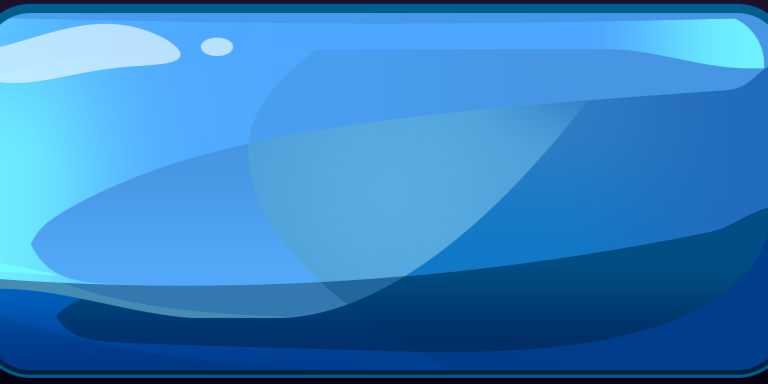
Give the GLSL for this background, as a WebGL 2 fragment shader.

```glsl
#version 300 es
precision highp float;
// Glossy blue glass panel with liquid waves, translucent curves and highlights.
uniform vec2 u_resolution;
out vec4 outColor;

// Antialiased coverage of the region where d > 0.
float fill(float d) {
  return clamp(0.5 + d / max(fwidth(d), 1e-5), 0.0, 1.0);
}

float roundBox(vec2 p, vec2 halfSize, float radius) {
  vec2 q = abs(p) - halfSize + radius;
  return radius - length(max(q, 0.0)) - min(max(q.x, q.y), 0.0);
}

float ellipse(vec2 p, vec2 radii) {
  return 1.0 - length(p / radii);
}

// Liquid surface, rising towards the right.
float surfaceHeight(float x) {
  return 0.256 + 0.075 * (x - 0.48) * (x - 0.48) + 0.03 * smoothstep(1.85, 2.0, x);
}

// Upper edge of the large translucent swell.
float swellTop(float x) {
  float hook = smoothstep(1.85, 2.01, x);
  return 0.655 + 0.06 * x - 0.321 * exp(-2.4 * x)
    - 0.035 * exp((0.078 - x) * 50.0) + 0.055 * hook * hook * hook;
}

// Lower edge of the dark pool, with a rounded right end and left tip.
float poolBottom(float x) {
  float t = clamp((x - 1.1) / 0.905, 0.0, 1.0);
  return 0.44 - 0.357 * sqrt(1.0 - pow(t, 2.7)) + 0.03 * max(1.1 - x, 0.0)
    + 0.07 * exp((0.143 - x) * 25.0);
}

vec3 glass(vec2 p) {
  float x = p.x, y = p.y;
  float surface = surfaceHeight(x);
  float belly = 0.172 + 0.85 * pow(max(x - 0.73, 0.0), 1.825);
  float dy = y - 0.609;
  float insideArc = fill(x - 0.646 - (dy > 0.0 ? 2.6 : 1.6) * dy * dy);
  float insideBelly = fill(y - belly);

  // Bright upper glass with a cyan glow on the left
  float leftGlow = exp(-x * x * 12.0) * (1.0 - 0.55 * smoothstep(0.55, 1.0, y));
  vec3 color = mix(vec3(0.31, 0.66, 1.0), vec3(0.43, 0.92, 1.0), leftGlow);
  color = mix(color, vec3(0.27, 0.58, 0.88), insideArc * (0.5 + 0.4 * smoothstep(0.8, 1.5, x)));

  // Swell: pale on the left, deeper on the right
  float swellLow = surface + 0.1 * exp((0.078 - x) * 20.0);
  float swell = fill(min(swellTop(x) - y, y - swellLow));
  vec3 swellColor = mix(vec3(0.28, 0.59, 0.89), vec3(0.32, 0.66, 0.97), smoothstep(0.6, 0.27, y));
  vec3 rightColor = mix(vec3(0.06, 0.47, 0.78), vec3(0.19, 0.49, 0.77), smoothstep(0.3, 0.72, y));
  rightColor = mix(rightColor, vec3(0.13, 0.42, 0.74), smoothstep(1.4, 2.0, x));
  float core = exp(-3.5 * dot(p - vec2(1.02, 0.5), p - vec2(1.02, 0.5)));
  vec3 coreColor = mix(vec3(0.26, 0.56, 0.81), vec3(0.35, 0.67, 0.88), core);
  float bellyFade = insideBelly * (1.0 - smoothstep(0.6, 0.8, y) * smoothstep(1.2, 1.55, x));
  swellColor = mix(swellColor, mix(rightColor, coreColor, bellyFade), insideArc);
  color = mix(color, swellColor, swell);

  // Lighter band under the top rim, cyan at its right end
  float bandLow = 0.872 - 0.05 * smoothstep(1.58, 1.95, x) - 0.07 * exp(-6.0 * x);
  float bandHigh = 0.953 - 0.014 * sin(x * 1.6);
  float band = fill(min(min(y - bandLow, bandHigh - y),
    roundBox(p - vec2(0.95, 0.5), vec2(1.04, 0.463), 0.13)));
  vec3 bandColor = mix(vec3(0.30, 0.65, 1.0), vec3(0.36, 0.77, 1.0), exp(-4.0 * x));
  bandColor = mix(bandColor, vec3(0.43, 0.94, 1.0), smoothstep(1.5, 1.95, x));
  color = mix(color, bandColor, band);
  color = mix(color, vec3(0.27, 0.59, 0.92), 0.8 * fill(y - bandHigh));

  // Deep liquid and the dark pool within it
  vec3 deep = mix(vec3(0.0, 0.24, 0.57), vec3(0.0, 0.37, 0.74), smoothstep(0.05, 0.26, y));
  deep = mix(deep, vec3(0.0, 0.25, 0.57), smoothstep(0.3, 1.6, x));
  deep *= 1.0 - 0.08 * fill(0.17 * exp(-2.2 * x) + 0.01 - y);
  float poolTop = surface - 0.09 * exp((0.143 - x) * 12.0);
  vec3 poolColor = mix(vec3(0.0, 0.19, 0.42), vec3(0.0, 0.32, 0.54), smoothstep(0.09, 0.33, y));
  deep = mix(deep, poolColor, fill(min(poolTop - y, y - poolBottom(x))));
  deep *= 1.0 - 0.05 * insideArc;

  // Translucent veil dipping below the surface, with a pale lip
  float lip = mix(0.248, 0.17, smoothstep(0.0, 0.55, x));
  float veilInner = 0.165 + 0.093 * exp((0.18 - x) * 4.0);
  vec3 veil = mix(vec3(0.27, 0.55, 0.70), vec3(0.20, 0.47, 0.69), fill(y - veilInner));
  veil = mix(veil, vec3(0.13, 0.40, 0.61), insideArc);
  deep = mix(deep, veil, fill(y - max(lip, belly)));
  color = mix(color, deep, fill(surface - y));

  // Cyan glint where the liquid meets the left side
  float glint = fill(min(0.315 - 0.2 * x - y, y - 0.293 + 0.07 * x));
  return mix(color, vec3(0.45, 0.98, 1.0), glint * (1.0 - smoothstep(0.13, 0.17, x)));
}

void main() {
  vec2 p = gl_FragCoord.xy / u_resolution.y;
  p.x += 1.0 - 0.5 * u_resolution.x / u_resolution.y;

  // Backdrop, teal rim, dark seam and glass body
  vec3 color = mix(vec3(0.02, 0.0, 0.08), vec3(0.11, 0.07, 0.18), p.y);
  float rim = roundBox(p - vec2(1.0, 0.503), vec2(1.06, 0.487), 0.14);
  color = mix(color, vec3(0.0, 0.37, 0.56), fill(rim));
  color = mix(color, vec3(0.02, 0.13, 0.25), fill(rim - 0.008) * fill(0.1 - p.y));
  float body = roundBox(p - vec2(1.0, 0.501), vec2(1.04, 0.465), 0.12);
  color = mix(color, glass(p), fill(body));

  // Soft white reflections
  vec2 q = p - vec2(0.19, 0.855);
  q.y -= 0.025 * sin(q.x * 9.0 + 0.5);
  float shine = fill(ellipse(q, vec2(0.28, 0.062)));
  shine = max(shine, fill(ellipse(p - vec2(0.565, 0.878), vec2(0.042, 0.024))));
  color = mix(color, vec3(0.86, 0.95, 1.0), 0.75 * shine);
  outColor = vec4(color, 1.0);
}
```
